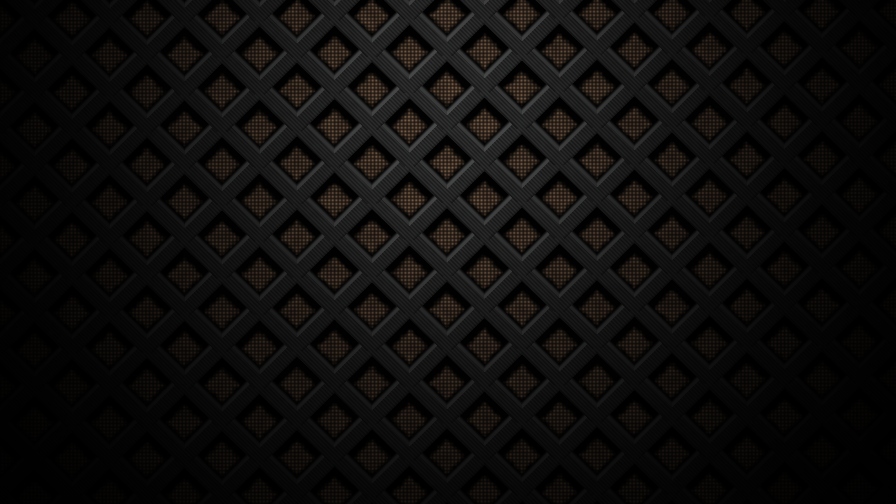
Write a Shadertoy shader that draws this pattern.

```glsl
// Dark diamond lattice grille over a brown woven mesh, lit softly from above.

const vec2 PERIOD = vec2(0.1488, 0.1458); // hole spacing, in canvas heights
const vec2 ORIGIN = vec2(-0.002, 0.033);  // centre of one hole
const float TILT = 0.010;                 // slight rise to the right
const float HOLE = 0.37;                  // half side of a hole, in cells
const float BEVEL = 0.10;                 // width of the lit lower edges
const float CLOTH = 0.265;                // half side of the visible mesh

const vec3 BAR_COLOR = vec3(0.150, 0.151, 0.153);
const vec3 BEVEL_COLOR = vec3(0.285, 0.287, 0.290);
const vec3 CLOTH_COLOR = vec3(0.300, 0.232, 0.178);
const vec3 PIT_COLOR = vec3(0.006);

vec2 hashGradient(vec2 cell) {
    float angle = 6.2832 * fract(sin(dot(cell, vec2(127.1, 311.7))) * 43758.5);
    return vec2(cos(angle), sin(angle));
}

float gradientNoise(vec2 p) {
    vec2 i = floor(p), f = fract(p);
    vec2 w = f * f * f * (f * (f * 6.0 - 15.0) + 10.0);
    vec2 e = vec2(0.0, 1.0);
    float low = mix(dot(hashGradient(i), f),
                    dot(hashGradient(i + e.yx), f - e.yx), w.x);
    float high = mix(dot(hashGradient(i + e.xy), f - e.xy),
                     dot(hashGradient(i + e.yy), f - e.yy), w.x);
    return mix(low, high, w.y);
}

float roundedBox(vec2 p, float halfSide, float radius) {
    vec2 d = abs(p) - halfSide + radius;
    return length(max(d, 0.0)) + min(max(d.x, d.y), 0.0) - radius;
}

float coverage(float dist, float softness) {
    return 1.0 - smoothstep(-softness, softness, dist);
}

// Fine wave that fades out when its period nears the pixel size
float thread(float x, float period, float pixel) {
    return sin(6.2832 * x / period) * smoothstep(1.0, 2.2, period / pixel);
}

// Spotlight falling off to the sides and the bottom
float spotlight(vec2 p) {
    vec2 d = p - vec2(0.0, 0.27);
    return exp(-dot(d * d, vec2(3.3, 2.8)));
}

vec3 barSurface(vec2 p, float pixel) {
    float stripes = thread((p.x + p.y) * 0.7071, 0.0058, pixel);
    return BAR_COLOR * (1.0 + 0.24 * stripes + 0.10 * gradientNoise(p * 60.0));
}

vec3 clothSurface(vec2 p, float pixel) {
    float warp = 0.5 + 0.5 * thread(p.x, 0.0072, pixel);
    float weft = 0.5 + 0.5 * thread(p.y, 0.0072, pixel);
    float weave = 0.42 + 0.70 * warp * weft + 0.20 * (warp + weft);
    return CLOTH_COLOR * weave * (1.0 + 0.25 * gradientNoise(p * 45.0));
}

void mainImage(out vec4 fragColor, in vec2 fragCoord) {
    float pixel = 1.0 / iResolution.y;
    vec2 p = (fragCoord - 0.5 * iResolution.xy) * pixel;

    // Diagonal cells: x grows to the upper right, y to the upper left
    vec2 q = (p - ORIGIN - vec2(0.0, TILT * p.x)) / PERIOD;
    vec2 cell = fract(vec2(q.x + q.y, q.y - q.x) + 0.5) - 0.5;
    float soft = pixel / (1.4142 * PERIOD.y);

    float light = spotlight(p);

    // Mesh sinks into shadow towards the rim of each hole
    float ripple = 0.04 * gradientNoise(p * 90.0);
    float clothDist = roundedBox(cell + 0.01, CLOTH, 0.06) + ripple;
    float cloth = coverage(clothDist + 0.04, 0.05 + soft);
    vec3 color = mix(PIT_COLOR * light,
                     clothSurface(p, pixel) * pow(light, 0.85), cloth);

    // Rounded lower walls catch the light, the right one a little more
    float lowest = min(cell.x, cell.y);
    float height = (-lowest - HOLE + BEVEL) / BEVEL;
    float bevel = smoothstep(-soft / BEVEL, soft / BEVEL, height);
    float shine = smoothstep(0.0, 0.6, height);
    float side = cell.y < cell.x ? 1.0 : 0.8;
    vec3 wall = BEVEL_COLOR * (0.15 + 0.85 * shine) * side * light;
    color = mix(color, wall, bevel);

    // Flat striped bars, darker beside the upper rims
    float holeDist = roundedBox(cell, HOLE, 0.015);
    float upperRim = smoothstep(0.0, 0.06, max(cell.x, cell.y) - HOLE);
    float rim = max(cell.x, cell.y) > HOLE ? mix(0.7, 1.0, upperRim) : 1.0;
    vec3 bar = barSurface(p, pixel) * rim * light;
    color = mix(bar, color, coverage(holeDist, soft));

    fragColor = vec4(color, 1.0);
}
```
